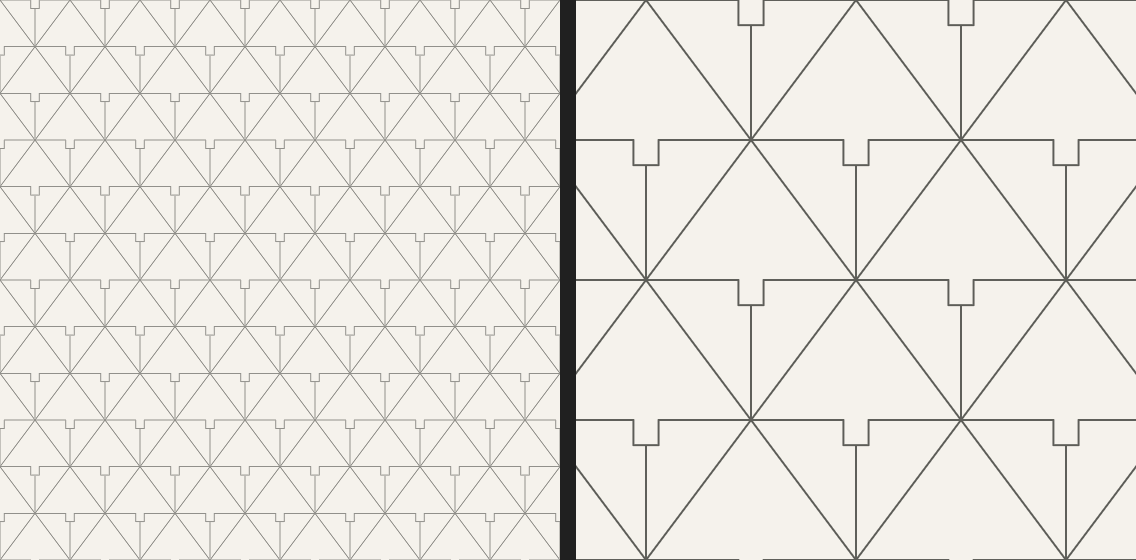
Left: the whole. Right: its middle third, enlarged.
A WebGL 2 fragment shader for this pattern:

```glsl
#version 300 es
precision highp float;
// Fine-line lattice of notched triangles in staggered rows, on warm off-white.

uniform vec2 u_resolution;
out vec4 fragColor;

const float COLUMNS = 8.0;
const float ROWS = 12.0;               // even, so the stagger wraps
const float LINE_WIDTH = 0.9 / 768.0;
const float NOTCH_HALF_WIDTH = 5.75 / 768.0;
const float NOTCH_DEPTH = 11.5 / 768.0;
const vec3 PAPER = vec3(0.961, 0.949, 0.925);
const vec3 INK = vec3(0.365, 0.365, 0.345);

// Distance from p to the segment a-b.
float segmentDistance(vec2 p, vec2 a, vec2 b) {
  vec2 ap = p - a;
  vec2 ab = b - a;
  return length(ap - ab * clamp(dot(ap, ab) / dot(ab, ab), 0.0, 1.0));
}

// Share of a pixel covered by a line, also right for lines thinner than a pixel.
float lineCoverage(float dist, float width, float pixel) {
  float halfWidth = 0.5 * width;
  float halfPixel = 0.5 * pixel;
  float overlap = min(dist + halfPixel, halfWidth) - max(dist - halfPixel, -halfWidth);
  return clamp(overlap / pixel, 0.0, 1.0);
}

// Half of one mirrored cell: x runs from the notch axis, y down from the row top.
float cellDistance(vec2 p, vec2 size, float notch, float depth) {
  vec2 apex = vec2(0.0, size.y);
  vec2 corner = vec2(size.x, 0.0);
  vec2 notchFoot = vec2(0.0, depth);

  // Top edge with its square notch
  float d = segmentDistance(p, vec2(notch, 0.0), corner);
  d = min(d, segmentDistance(p, vec2(notch, 0.0), vec2(notch, depth)));
  d = min(d, segmentDistance(p, notchFoot, vec2(notch, depth)));

  // Stem and slanted side, meeting at the apex
  d = min(d, segmentDistance(p, notchFoot, apex));
  d = min(d, segmentDistance(p, corner, apex));

  // Top edge of the next row, open at its own notch
  return min(d, segmentDistance(p, apex, vec2(size.x - notch, size.y)));
}

void main() {
  vec2 uv = gl_FragCoord.xy / u_resolution;
  float pixel = 1.0 / min(u_resolution.x, u_resolution.y);

  // Staggered rows, counted from the top
  float rowPosition = (1.0 - uv.y) * ROWS;
  float row = floor(rowPosition);
  float across = abs(fract(uv.x * COLUMNS + 0.5 * row) - 0.5) / COLUMNS;
  float down = fract(rowPosition) / ROWS;

  vec2 halfCell = vec2(0.5 / COLUMNS, 1.0 / ROWS);
  float dist = cellDistance(vec2(across, down), halfCell, NOTCH_HALF_WIDTH, NOTCH_DEPTH);
  float ink = lineCoverage(dist, LINE_WIDTH, pixel);
  fragColor = vec4(mix(PAPER, INK, ink), 1.0);
}
```
